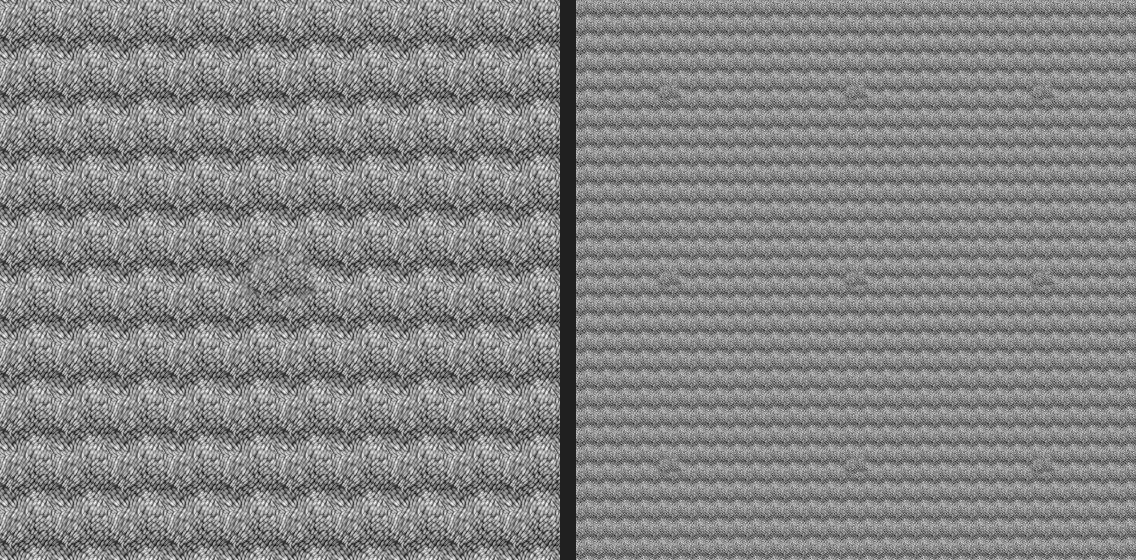
Left, the tile; right, the same tile 3 across and 3 down.
Reproduce this texture procedurally as a Shadertoy shader.

```glsl
const float TAU = 6.2831853;

// Random triple for a stitch; its lattice index wraps with the unit tile.
vec3 stitchHash(vec2 id) {
    vec2 key = mod(vec2(8.0 * id.x + 10.0 * id.y, 15.0 * id.y - 6.0 * id.x), 180.0);
    vec3 h = fract(vec3(key.xyx) * vec3(0.1031, 0.1030, 0.0973));
    h += dot(h, h.yzx + 33.33);
    return fract((h.xxy + h.yzz) * h.zyx);
}

// Broad folds: a sharp upper edge, then a slow fade downward into the hollow.
float foldLight(vec2 p) {
    float crest = 0.93 - 0.08 * cos(TAU * (p.x - 0.2)) + 0.03 * sin(TAU * (2.0 * p.x + 0.1));
    float phase = TAU * (p.y - crest);
    float wave = 0.5 + 0.5 * cos(phase + 0.5 * (1.0 - cos(phase)));
    float patches = sin(TAU * (p.x + p.y)) * sin(TAU * (2.0 * p.x - p.y) + 1.3);
    return clamp(wave + 0.14 * patches, 0.0, 1.0);
}

// Slender slanted stitches on a sheared lattice, period 1 both ways.
float stitches(vec2 p, float light) {
    vec2 q = vec2(15.0 * p.x - 10.0 * p.y, 6.0 * p.x + 8.0 * p.y);
    vec2 radius = vec2(0.58, mix(0.60, 0.82, light));
    float yarn = 0.0;
    for (int j = -1; j <= 1; j++)
    for (int i = -1; i <= 1; i++) {
        vec2 id = floor(q) + vec2(i, j);
        vec3 rnd = stitchHash(id);
        vec2 d = q - id - 0.5 - vec2(0.36, 0.44) * (rnd.xy - 0.5);
        d.x += 0.6 * (rnd.z - 0.5) * d.y;
        vec2 e = d / radius;
        float body = max(1.0 - dot(e, e), 0.0);
        float shade = 0.70 + 0.5 * fract(7.0 * rnd.z + rnd.x) - 0.2 * e.x;
        yarn = max(yarn, body * shade);
    }
    return yarn;
}

float knit(vec2 p) {
    float light = foldLight(p);
    vec2 bend = 0.028 * sin(TAU * p.yx + vec2(0.6, 2.1))
              + 0.010 * sin(TAU * (2.0 * p + p.yx) + vec2(1.7, 0.3));
    vec2 w = p + bend;
    float yarn = stitches(w, light);
    // Fringe of stitches leaning the other way, along the upper edge of a fold
    float zone = cos(TAU * (p.x - 0.08)) + cos(TAU * (p.y - 0.08 + 0.5 * bend.x));
    float fringe = smoothstep(1.05, 1.35, zone);
    if (fringe > 0.0) yarn = mix(yarn, stitches(vec2(-w.x, w.y), light), fringe);
    float blotch = 0.02 * sin(TAU * (5.0 * p.x + 3.0 * p.y)) * sin(TAU * (4.0 * p.y - 3.0 * p.x));
    return mix(0.40, 0.565, light) + 0.57 * (yarn - 0.49) + blotch;
}

// Ten by ten repeats, with one blended patch in the middle.
float cloth(vec2 uv) {
    vec2 p = uv * 10.0;
    vec2 c = (uv - 0.5) / vec2(0.074, 0.055);
    float angle = atan(c.y, c.x + 1e-5);
    float ragged = length(c) + 0.07 * sin(5.0 * angle) + 0.05 * sin(9.0 * angle + 1.0);
    float patchMask = 0.92 * (1.0 - smoothstep(0.55, 1.05, ragged));
    float tone = knit(p);
    if (patchMask > 0.0) tone = mix(tone, knit(p + 0.5), patchMask);
    return tone;
}

void mainImage(out vec4 fragColor, in vec2 fragCoord) {
    // Four samples per pixel smooth the stitch edges
    float tone = 0.0;
    for (int k = 0; k < 4; k++) {
        vec2 offset = vec2(k % 2, k / 2) * 0.5 - 0.25;
        tone += 0.25 * cloth((fragCoord + offset) / iResolution.xy);
    }
    fragColor = vec4(vec3(clamp(tone, 0.08, 0.92)), 1.0);
}
```
